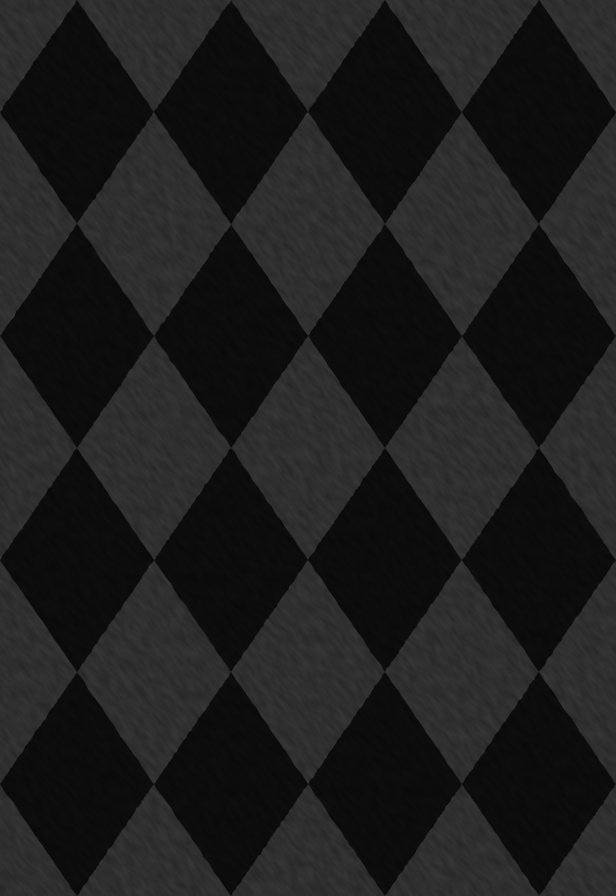
Write a Shadertoy shader that draws this pattern.

```glsl
const vec2 REPEATS = vec2(4.0);              // diamonds across and down
const vec3 DARK = vec3(0.047);
const vec3 LIGHT = vec3(0.184);
const vec2 GRAIN_CELLS = vec2(80.0, 64.0);   // grain strands across, lengths down
const float LIGHT_GRAIN = 0.040;             // grain contrast on each colour
const float DARK_GRAIN = 0.014;
const float EDGE_FRAY = 0.0012;              // edge wobble, in canvas heights

// Pseudo-random unit gradient for a lattice point
vec2 latticeGradient(vec2 point, vec2 period) {
    uvec2 n = uvec2(mod(point, period));
    uint h = n.x * 1597u + n.y * 51749u + 977u;
    h = (h ^ (h >> 15)) * 73244475u;
    h = (h ^ (h >> 13)) * 40503u;
    h ^= h >> 16;
    float angle = float(h & 1023u) * 6.28319 / 1024.0;
    return vec2(cos(angle), sin(angle));
}

// Gradient noise that wraps after a whole period
float gradientNoise(vec2 p, vec2 period) {
    vec2 i = floor(p);
    vec2 f = p - i;
    vec2 w = f * f * f * (f * (f * 6.0 - 15.0) + 10.0);
    vec2 e = vec2(1.0, 0.0);
    float a = dot(latticeGradient(i, period), f);
    float b = dot(latticeGradient(i + e.xy, period), f - e.xy);
    float c = dot(latticeGradient(i + e.yx, period), f - e.yx);
    float d = dot(latticeGradient(i + e.xx, period), f - e.xx);
    return mix(mix(a, b, w.x), mix(c, d, w.x), w.y);
}

// Slanted fabric grain; the shear spans one whole period, so it tiles
float fabricGrain(vec2 uv) {
    vec2 sheared = vec2(uv.x + uv.y, uv.y);
    float strands = gradientNoise(sheared * GRAIN_CELLS, GRAIN_CELLS);
    vec2 fineCells = GRAIN_CELLS * 2.0;
    float fibres = gradientNoise(sheared * fineCells, fineCells);
    return strands + 0.6 * fibres;
}

// Signed distance to the dark diamonds, in canvas heights
float diamondDistance(vec2 uv, float aspect) {
    vec2 cell = abs(fract(uv * REPEATS) - 0.5);
    vec2 slope = REPEATS / vec2(aspect, 1.0);
    return (cell.x + cell.y - 0.5) / length(slope);
}

void mainImage(out vec4 fragColor, in vec2 fragCoord) {
    vec2 uv = fragCoord / iResolution.xy;
    float aspect = iResolution.x / iResolution.y;
    float pixel = 1.0 / iResolution.y;

    // Lightly frayed diamond edges
    float grain = fabricGrain(uv);
    float edge = diamondDistance(uv, aspect) + EDGE_FRAY * grain;
    float light = smoothstep(-0.7 * pixel, 0.7 * pixel, edge);

    // Cloth colour with its grain
    vec3 color = mix(DARK, LIGHT, light);
    color += grain * mix(DARK_GRAIN, LIGHT_GRAIN, light);
    fragColor = vec4(color, 1.0);
}
```
